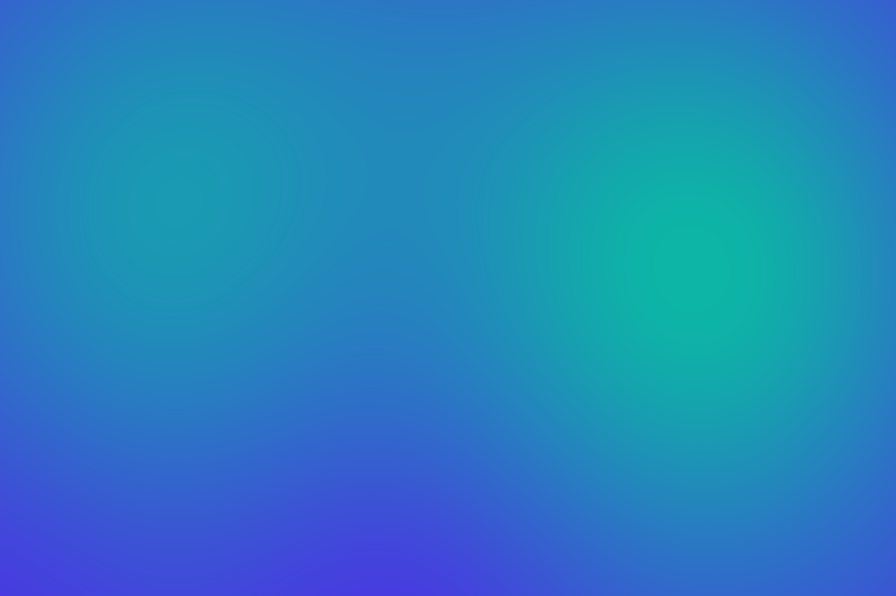
This background is drawn by a WebGL 2 fragment shader. Its source:

```glsl
#version 300 es
precision highp float;
// Soft indigo-to-teal gradient: two broad glows on a dark lower edge.

uniform vec2 u_resolution;
out vec4 fragColor;

#define INDIGO vec3(0.280, 0.230, 0.880)
#define TEAL   vec3(0.050, 0.710, 0.650)
#define ASPECT 1.5
#define RIGHT_GLOW 1.00
#define LEFT_GLOW  0.74
#define TOP_GLOW   0.16
#define BASE_SHADE 0.17
#define CORNER_SHADE 0.12

// Elliptical Gaussian falloff, 1 at its center
float glow(vec2 p, vec2 center, vec2 spread) {
    vec2 d = (p - center) / spread;
    return exp(-0.5 * dot(d, d));
}

// Mix amount from indigo (0) to teal (1)
float tealAmount(vec2 p) {
    float t = RIGHT_GLOW * glow(p, vec2(1.172, 0.541), vec2(0.322, 0.390));
    t += LEFT_GLOW * glow(p, vec2(0.254, 0.639), vec2(0.303, 0.383));
    t += TOP_GLOW * glow(p, vec2(0.670, 0.970), vec2(0.250));
    // Darker pools along the lower edge
    t -= BASE_SHADE * glow(p, vec2(0.680, 0.0), vec2(0.215, 0.180));
    t -= CORNER_SHADE * glow(p, vec2(0.0), vec2(0.200));
    return clamp(t, 0.0, 1.0);
}

void main() {
    vec2 p = gl_FragCoord.xy / u_resolution * vec2(ASPECT, 1.0);
    fragColor = vec4(mix(INDIGO, TEAL, tealAmount(p)), 1.0);
}
```
